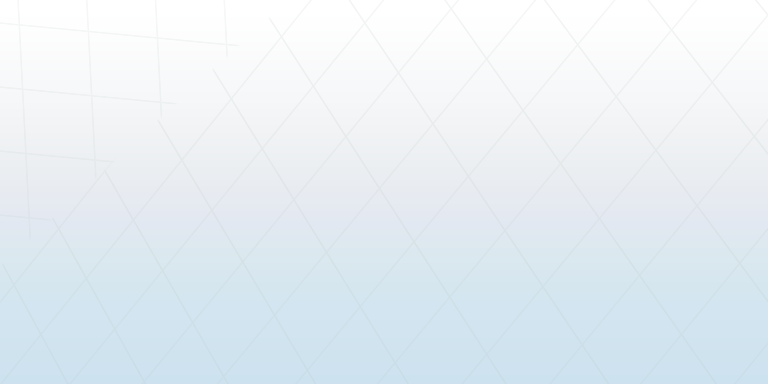
A WebGL 1 fragment shader for this background:

```glsl
precision highp float;

uniform vec2 u_resolution;

// Lengths are in canvas heights, y runs downwards from the top edge.
const vec3 WHITE = vec3(1.0, 1.0, 1.0);
const vec3 MIST = vec3(0.962, 0.967, 0.972);
const vec3 SILVER = vec3(0.92, 0.932, 0.943);
const vec3 LAVENDER = vec3(0.892, 0.912, 0.947);
const vec3 PALE_TEAL = vec3(0.86, 0.91, 0.935);
const vec3 ICE = vec3(0.83, 0.9, 0.94);
const vec3 SKY = vec3(0.803, 0.884, 0.938);
const vec3 LINE_COLOR = vec3(0.72, 0.77, 0.74);

const float LINE_WIDTH = 0.0042;
const float FALLING_ALPHA = 0.17;
const float RISING_ALPHA = 0.14;
const float GRID_ALPHA = 0.13;

// Line fans: first position, step and step growth on the top and bottom edges
const int FAN_LINES = 11;
const vec3 FALLING_TOP = vec3(-0.368, 0.182, 0.00516);
const vec3 FALLING_BOTTOM = vec3(0.177, 0.1953, 0.00656);
const vec3 RISING_TOP = vec3(0.6276, 0.1797, 0.003);
const vec3 RISING_BOTTOM = vec3(-0.1693, 0.1677, 0.00406);

// Skewed corner grid, bounded by a diagonal crease
const vec2 GRID_ORIGIN = vec2(0.047, 0.06);
const vec2 GRID_STEP = vec2(0.179, 0.1667);
const vec2 GRID_SKEW = vec2(0.051, 0.095);
const float CREASE_HEIGHT = 0.694;
const float CREASE_SLOPE = 0.924;
const float CREASE_SOFTNESS = 0.008;

vec3 backdrop(float y) {
  vec3 color = mix(WHITE, MIST, smoothstep(0.0, 0.3, y));
  color = mix(color, SILVER, clamp((y - 0.26) / 0.19, 0.0, 1.0));
  color = mix(color, LAVENDER, clamp((y - 0.45) / 0.115, 0.0, 1.0));
  color = mix(color, PALE_TEAL, clamp((y - 0.565) / 0.095, 0.0, 1.0));
  color = mix(color, ICE, clamp((y - 0.66) / 0.12, 0.0, 1.0));
  return mix(color, SKY, clamp((y - 0.78) / 0.22, 0.0, 1.0));
}

float stroke(float dist, float pixel) {
  float halfWidth = 0.5 * LINE_WIDTH;
  return 1.0 - smoothstep(halfWidth - 0.5 * pixel, halfWidth + 0.5 * pixel, dist);
}

// Distance to the nearest line of a gradually widening fan
float fanDistance(vec2 p, vec3 top, vec3 bottom) {
  float nearest = 10.0;
  for (int i = 0; i < FAN_LINES; i++) {
    float k = float(i);
    vec3 powers = vec3(1.0, k, k * k);
    float start = dot(top, powers);
    float run = dot(bottom, powers) - start;
    float dist = abs(p.x - start - run * p.y) * inversesqrt(1.0 + run * run);
    nearest = min(nearest, dist);
  }
  return nearest;
}

float gridDistance(vec2 p) {
  vec2 cell = (p - GRID_ORIGIN - GRID_SKEW * p.yx) / GRID_STEP;
  vec2 dist = abs(fract(cell + 0.5) - 0.5) * GRID_STEP;
  return min(dist.x, dist.y);
}

void main() {
  float pixel = 1.0 / u_resolution.y;
  vec2 p = gl_FragCoord.xy * pixel;
  p.y = 1.0 - p.y;

  // Line strength on each side of the crease
  float falling = FALLING_ALPHA * stroke(fanDistance(p, FALLING_TOP, FALLING_BOTTOM), pixel);
  float rising = RISING_ALPHA * stroke(fanDistance(p, RISING_TOP, RISING_BOTTOM), pixel);
  float grid = GRID_ALPHA * stroke(gridDistance(p), pixel);
  float crease = p.y + CREASE_SLOPE * p.x - CREASE_HEIGHT;
  float side = smoothstep(-CREASE_SOFTNESS, CREASE_SOFTNESS, crease);
  float lines = mix(grid, max(falling, rising), side);

  gl_FragColor = vec4(mix(backdrop(p.y), LINE_COLOR, lines), 1.0);
}
```
